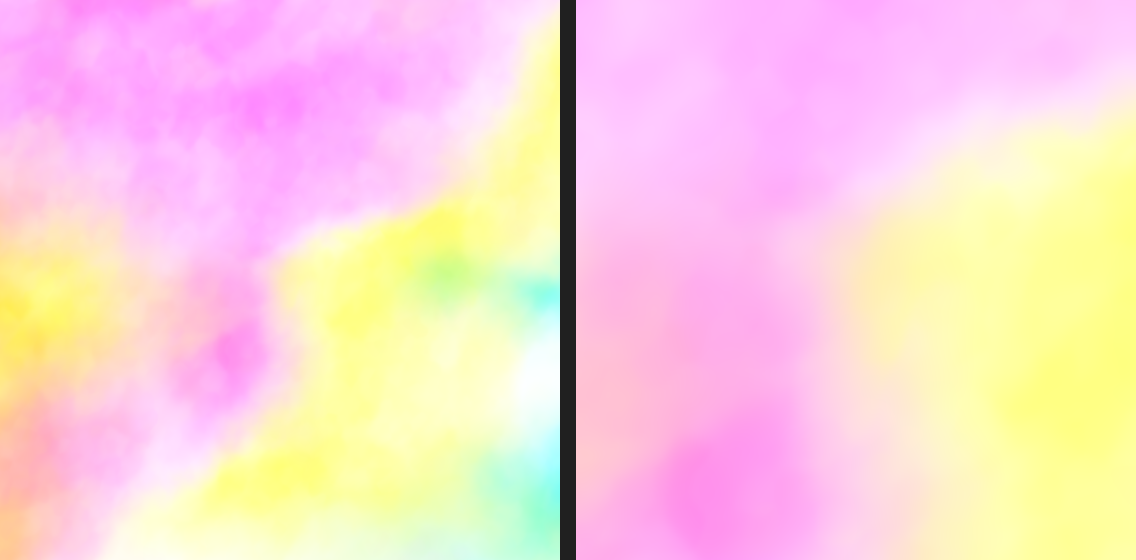
Left, the full canvas; right, a detail of the centre.
Write a Shadertoy shader that draws this background.

```glsl
#define CLOUD_SCALE 5.5
#define OCTAVES 4
#define CELL_SOFTNESS 6.5
#define STREAK_ANGLE 0.45
#define STREAK_STRETCH vec2(1.12, 0.92)
#define WARP 0.085
#define MOTTLE 0.72
#define GRAIN vec3(0.015, 0.08, 0.10)
#define PINK_BASE 0.22
#define YELLOW_BASE 0.445

vec3 hash3(vec2 cell) {
    vec3 h = fract(cell.xyx * vec3(0.1031, 0.1030, 0.0973));
    h += dot(h, h.yxz + 33.33);
    return fract((h.xxy + h.yzz) * h.zyx);
}

// Soft cellular noise: random cell values blended by distance, centred on zero
vec3 softCells(vec2 p) {
    vec2 base = floor(p);
    vec3 total = vec3(0.0);
    float weightSum = 0.0;
    for (int j = -1; j <= 1; j++)
    for (int i = -1; i <= 1; i++) {
        vec2 cell = base + vec2(i, j);
        vec2 toSite = cell + hash3(cell + 71.0).xy - p;
        float weight = exp(-CELL_SOFTNESS * dot(toSite, toSite));
        total += weight * hash3(cell);
        weightSum += weight;
    }
    return total / weightSum - 0.5;
}

// Layered cells, slightly stretched along the streak direction
vec3 clouds(vec2 p) {
    float c = cos(STREAK_ANGLE), s = sin(STREAK_ANGLE);
    vec2 q = mat2(c, s, -s, c) * p * STREAK_STRETCH * CLOUD_SCALE;
    vec3 sum = vec3(0.0);
    float gain = 0.65;
    for (int i = 0; i < OCTAVES; i++) {
        sum += gain * softCells(q);
        q = q * 2.07 + 17.3;
        gain *= 0.53;
    }
    return sum;
}

float bump(float x, float centre, float radius) {
    float d = (x - centre) / radius;
    return exp(-d * d);
}

float blob(vec2 p, vec2 centre, vec2 radius) {
    return bump(p.x, centre.x, radius.x) * bump(p.y, centre.y, radius.y);
}

// Signed offset from the stepped diagonal border between pink and yellow
float border(vec2 p) {
    float edge = 0.18 + 0.84 * p.y;
    edge -= 0.12 * bump(p.y, 0.53, 0.10);
    edge += 0.04 * bump(p.y, 0.67, 0.08);
    edge += 0.07 * bump(p.y, 0.25, 0.13);
    return p.x - edge;
}

float pinkInk(vec2 p, float side) {
    float ink = PINK_BASE;
    ink += 0.23 * blob(p, vec2(0.34, 0.87), vec2(0.36, 0.22));
    ink += 0.14 * blob(p, vec2(0.38, 0.37), vec2(0.08, 0.13));
    ink += 0.16 * blob(p, vec2(0.17, 0.21), vec2(0.10, 0.10));
    ink -= 0.16 * blob(p, vec2(0.10, 0.45), vec2(0.21, 0.14));
    ink -= 0.10 * blob(p, vec2(0.32, 0.18), vec2(0.08, 0.10));
    return ink * smoothstep(0.08, -0.09 - 0.09 * p.y, side);
}

float yellowInk(vec2 p, float side) {
    float ink = YELLOW_BASE * smoothstep(-0.07, 0.12, side);
    ink *= max(0.0, 1.0 - 1.2 * blob(p, vec2(1.0, 0.30), vec2(0.20, 0.25)));
    ink *= smoothstep(-0.10, 0.22, p.y);
    ink += 0.52 * blob(p, vec2(0.0, 0.45), vec2(0.25, 0.16));
    ink += 0.34 * blob(p, vec2(0.0, 0.05), vec2(0.16, 0.32));
    return ink;
}

float cyanInk(vec2 p) {
    float ink = 0.48 * blob(p, vec2(0.98, 0.47), vec2(0.09, 0.07));
    ink += 0.45 * blob(p, vec2(1.03, 0.13), vec2(0.15, 0.11));
    ink += 0.17 * blob(p, vec2(0.78, 0.49), vec2(0.07, 0.05));
    ink += 0.12 * blob(p, vec2(0.85, 0.0), vec2(0.26, 0.09));
    return ink;
}

void mainImage(out vec4 fragColor, in vec2 fragCoord) {
    vec2 uv = fragCoord / iResolution.xy;

    // Bend the layout so its borders look drifting
    vec2 p = uv + WARP * clouds(uv + 4.7).xy;
    float side = border(p);

    // Cyan, pink and yellow inks absorb red, green and blue
    vec3 inks = vec3(cyanInk(p), pinkInk(p, side), yellowInk(p, side));
    vec3 mottle = clouds(uv + 9.2);
    inks += mottle * (MOTTLE * inks + GRAIN);

    fragColor = vec4(1.0 - clamp(inks, 0.0, 1.0), 1.0);
}
```
